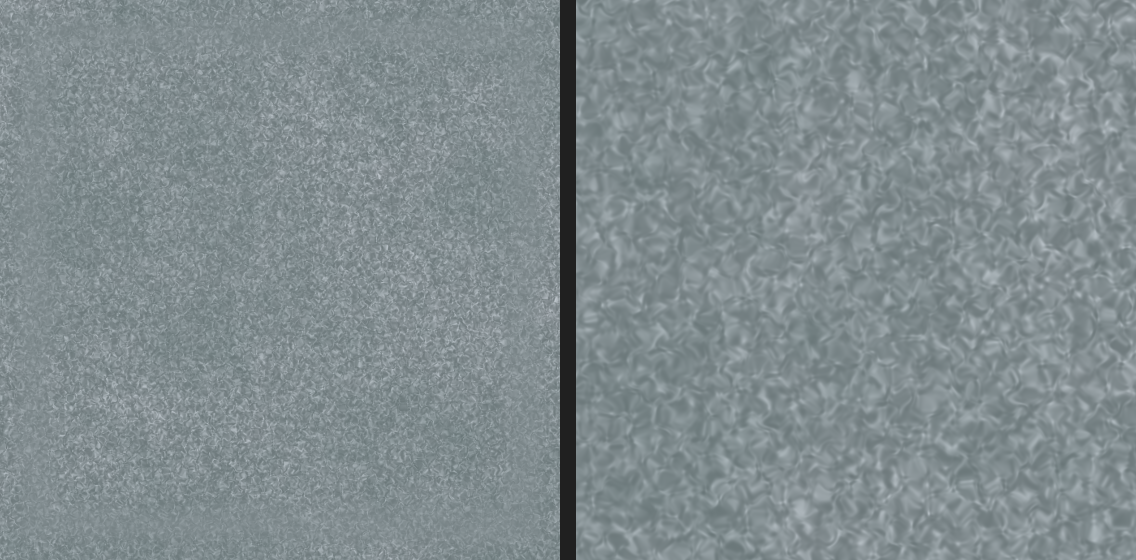
Left, the full canvas; right, a detail of the centre.
Write a WebGL 1 fragment shader that draws this texture.

```glsl
precision highp float;
// Blue-grey fine-grained sheet with faint pale clouds and a softer band near its border.

uniform vec2 u_resolution;

const vec3 BASE_COLOR = vec3(0.514, 0.557, 0.570);
const vec3 GRAIN_TINT = vec3(1.0, 0.97, 1.01);
const vec3 CLOUD_TINT = vec3(1.15, 0.85, 0.98);

float hash(vec2 cell) {
  vec3 p = fract(vec3(cell.xyx) * vec3(0.1031, 0.1030, 0.0973));
  p += dot(p, p.yzx + 33.33);
  return fract((p.x + p.y) * p.z);
}

// Value noise centred on zero, from -0.5 to 0.5.
float noise(vec2 p) {
  vec2 cell = floor(p);
  vec2 f = fract(p);
  vec2 blend = f * f * (3.0 - 2.0 * f);
  float low = mix(hash(cell), hash(cell + vec2(1.0, 0.0)), blend.x);
  float high = mix(hash(cell + vec2(0.0, 1.0)), hash(cell + vec2(1.0)), blend.x);
  return mix(low, high, blend.y) - 0.5;
}

float fbm(vec2 p) {
  float sum = 0.0;
  float weight = 0.5;
  for (int octave = 0; octave < 5; octave++) {
    sum += weight * noise(p);
    p = mat2(1.6, 1.2, -1.2, 1.6) * p + 17.3;
    weight *= 0.55;
  }
  return sum;
}

// Crinkled grain: warped short flecks, slightly taller than wide, over finer grit.
float crinkledGrain(vec2 uv) {
  vec2 warp = vec2(noise(uv * 130.0 + 41.0), noise(uv * 130.0 + 87.0));
  vec2 p = uv + warp * 0.006;
  float flecks = noise(p * vec2(235.0, 190.0) + 9.0);
  float grit = noise(mat2(0.8, 0.6, -0.6, 0.8) * p * 350.0 + 63.0);
  return 0.62 * flecks + 0.66 * grit;
}

// Strength of the soft band running a little inside the border.
float borderBand(vec2 uv) {
  vec2 inset = min(uv, 1.0 - uv);
  float edge = min(inset.x, inset.y) + 0.03 * fbm(uv * 9.0 + 5.0);
  return smoothstep(0.015, 0.055, edge) * (1.0 - smoothstep(0.065, 0.12, edge));
}

void main() {
  vec2 uv = gl_FragCoord.xy / u_resolution;
  float band = borderBand(uv);

  // Broad clouds and finer mottling fade within the band.
  float clouds = fbm(uv * 4.5 + 23.0);
  float mottle = fbm(uv * 32.0 + 71.0);
  float cloudTone = (0.07 * clouds + 0.045 * mottle) * (1.0 - 0.6 * band);

  // Grain is livelier in pale clouds, and its highlights outreach its shadows.
  float grain = crinkledGrain(uv);
  float contrast = 0.215 * (1.0 - 0.4 * band) * (1.0 + 0.7 * clouds);
  float grainTone = contrast * (grain + 0.65 * (grain * grain - 0.036));

  vec3 color = BASE_COLOR + GRAIN_TINT * grainTone + CLOUD_TINT * cloudTone;
  gl_FragColor = vec4(clamp(color, 0.0, 1.0), 1.0);
}
```
